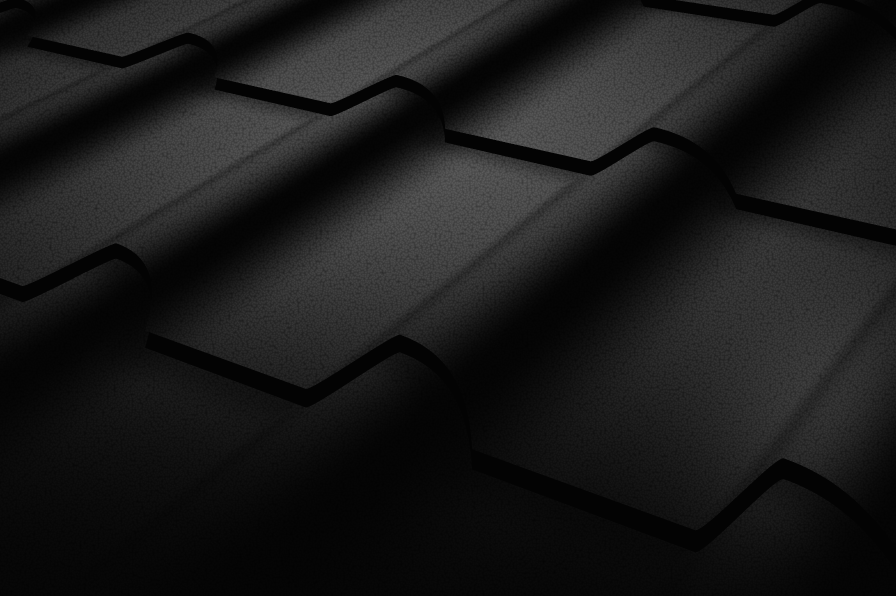
Give the GLSL for this texture, as a WebGL 2 fragment shader.

```glsl
#version 300 es
precision highp float;
// Black ribbed metal roof tiles in perspective, with stepped wavy lips and a grainy coat.
uniform vec2 u_resolution;
out vec4 outColor;

const vec3 LIP_BLACK = vec3(0.010);
const vec3 DEEP_SHADE = vec3(0.016);
const vec3 LIT_METAL = vec3(0.315);
const float LIP_THICKNESS = 0.022;

float cross2(vec2 a, vec2 b) { return a.x * b.y - a.y * b.x; }

vec2 hash22(vec2 p) {
  vec3 q = fract(p.xyx * vec3(0.1031, 0.1030, 0.0973));
  q += dot(q, q.yzx + 33.33);
  return fract((q.xx + q.yz) * q.zy);
}

// Distance to the nearest scattered point
float cellular(vec2 p) {
  vec2 cell = floor(p), f = fract(p);
  float nearest = 2.0;
  for (int y = -1; y <= 1; y++)
    for (int x = -1; x <= 1; x++) {
      vec2 o = vec2(x, y);
      nearest = min(nearest, length(o + hash22(cell + o) - f));
    }
  return nearest;
}

float glow(vec2 p, vec2 center, vec2 spread) {
  vec2 d = (p - center) / spread;
  return exp(-0.5 * dot(d, d));
}

// Canvas point (y down) to roof plane: x counts ribs, y counts steps, z is depth scale
vec3 roofPlane(vec2 p) {
  const vec2 origin = vec2(0.679, 0.201);
  const vec2 acrossRibs = vec2(0.339, 0.070);
  const vec2 downSlope = vec2(-0.543, 0.2215);
  const vec2 vanish = vec2(-0.1136, -0.2);
  vec2 a = acrossRibs - vanish.x * p;
  vec2 b = downSlope - vanish.y * p;
  vec2 q = p - origin;
  vec2 st = vec2(cross2(q, b), cross2(a, q)) / cross2(a, b);
  return vec3(st, 1.0 + dot(vanish, st));
}

float ribOffset(float s) { return fract(s + 0.5) - 0.5; }

// Rib outline as seen along the lip: steep left flank, round right shoulder
float ribBump(float c) {
  float shoulder = (c + 0.26) / 0.42;
  return 0.22 * smoothstep(-0.31, -0.25, c) * max(0.0, 1.0 - shoulder * shoulder);
}

float stepCoord(vec2 st) { return st.y + ribBump(ribOffset(st.x)); }

// Light across one rib and its flat pan
float ribTone(float c) {
  float pan = smoothstep(0.04, 0.38, c);
  float crown = 1.0 - smoothstep(-0.24, 0.0, c);
  float crownDim = 1.0 - 0.18 * smoothstep(-0.29, -0.25, c) * (1.0 - pan);
  float crease = (c + 0.28) / 0.02;
  return (pan + crown) * crownDim * (1.0 - 0.32 * exp(-crease * crease));
}

// Soft lamp over the upper middle plus a faint one at the right
float lighting(vec2 p) {
  float lamp = glow(p, vec2(0.72, 0.23), vec2(0.60, 0.29));
  float sideLamp = glow(p, vec2(1.44, 0.72), vec2(0.18, 0.17));
  return lamp + 0.55 * sideLamp;
}

vec3 roofColor(vec2 p, float grain) {
  vec3 plane = roofPlane(p);
  float along = stepCoord(plane.xy);
  vec3 above = roofPlane(p - vec2(0.0, LIP_THICKNESS / plane.z));
  if (floor(stepCoord(above.xy)) < floor(along)) return LIP_BLACK;
  float contact = mix(0.55, 1.0, smoothstep(0.04, 0.15, fract(along)));
  float light = ribTone(ribOffset(plane.x)) * lighting(p) * contact;
  vec3 metal = mix(DEEP_SHADE, LIT_METAL, light);
  return metal * (1.0 + grain * (0.35 + 0.35 * (1.0 - light)));
}

void main() {
  const int SAMPLES = 3;
  vec2 base = gl_FragCoord.xy / u_resolution.y;
  float grain = 0.5 - cellular(base * 260.0);
  vec3 color = vec3(0.0);
  // Average a small grid of samples to smooth the edges
  for (int j = 0; j < SAMPLES; j++)
    for (int i = 0; i < SAMPLES; i++) {
      vec2 jitter = (vec2(i, j) + 0.5) / float(SAMPLES) - 0.5;
      vec2 p = (gl_FragCoord.xy + jitter) / u_resolution.y;
      color += roofColor(vec2(p.x, 1.0 - p.y), grain);
    }
  outColor = vec4(color / float(SAMPLES * SAMPLES), 1.0);
}
```
